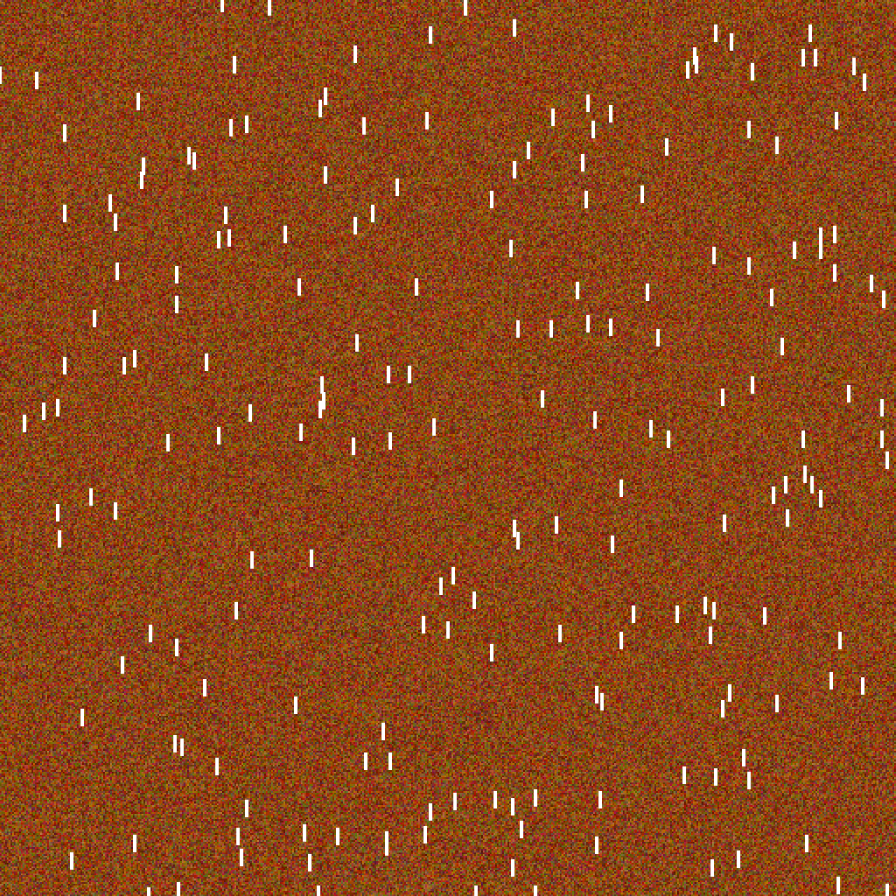
Reproduce this texture procedurally as a Shadertoy shader.

```glsl
// Fine reddish-brown RGB grain scattered with short, upright white dashes.

#define GRAIN_COUNT 512.0                      // grains along the canvas height
#define BASE_COLOR vec3(0.545, 0.271, 0.075)
#define GRAIN_SPREAD 0.196                     // largest shift of each channel
#define DASH_COLOR vec3(1.0)
#define DASH_COUNT 200
#define DASH_SIZE vec2(2.0, 10.0)              // in grains
#define DASH_SEED 7919u

// Integer hash giving three independent values from 0 to 1
vec3 hash3(uvec3 v) {
    v = v * 1664525u + 1013904223u;
    v.x += v.y * v.z;
    v.y += v.z * v.x;
    v.z += v.x * v.y;
    v ^= v >> 16u;
    v.x += v.y * v.z;
    v.y += v.z * v.x;
    v.z += v.x * v.y;
    return vec3(v >> 8u) / 16777216.0;
}

// One flat colour per square grain, each channel shifted on its own
vec3 grainColor(vec2 p) {
    vec3 shift = 2.0 * hash3(uvec3(uvec2(max(p, 0.0)), 1u)) - 1.0;
    return clamp(BASE_COLOR + GRAIN_SPREAD * shift, 0.0, 1.0);
}

// Average of four samples inside a pixel
vec3 smoothGrain(vec2 p, float pixel) {
    vec3 sum = vec3(0.0);
    for (int i = 0; i < 4; i++) {
        vec2 offset = vec2(i & 1, i >> 1) - 0.5;
        sum += grainColor(p + 0.5 * pixel * offset);
    }
    return sum / 4.0;
}

// Coverage of an upright box centred on the origin
float boxCoverage(vec2 p, vec2 size, float pixel) {
    vec2 edge = clamp((0.5 * size - abs(p)) / pixel + 0.5, 0.0, 1.0);
    return edge.x * edge.y;
}

// Dashes dropped at random, aligned to the grain grid
float dashCoverage(vec2 p, vec2 extent, float pixel) {
    float coverage = 0.0;
    for (int i = 0; i < DASH_COUNT; i++) {
        vec2 center = floor(hash3(uvec3(uint(i), DASH_SEED, 2u)).xy * extent);
        coverage = max(coverage, boxCoverage(p - center, DASH_SIZE, pixel));
    }
    return coverage;
}

void mainImage(out vec4 fragColor, in vec2 fragCoord) {
    float pixel = GRAIN_COUNT / iResolution.y;
    vec2 p = fragCoord * pixel;
    vec2 extent = iResolution.xy * pixel;

    vec3 color = smoothGrain(p, pixel);
    color = mix(color, DASH_COLOR, dashCoverage(p, extent, pixel));
    fragColor = vec4(color, 1.0);
}
```
